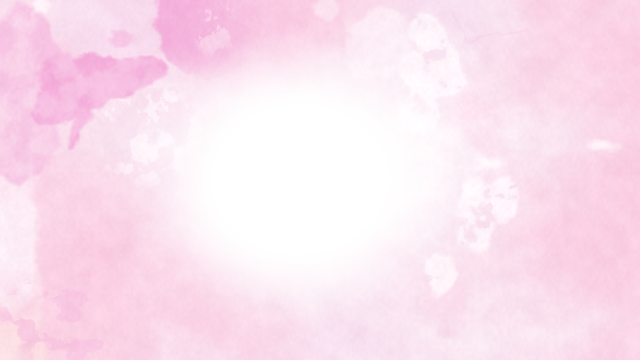
A WebGL 1 fragment shader for this background:

```glsl
precision highp float;

uniform vec2 u_resolution;

const vec3 PAPER = vec3(1.0, 0.975, 0.99);
const vec3 MIST = vec3(0.98, 0.92, 0.96);
const vec3 BLUSH = vec3(0.982, 0.872, 0.928);
const vec3 ROSE = vec3(0.982, 0.80, 0.885);
const vec3 LILAC = vec3(0.968, 0.87, 0.942);
const vec3 ORCHID = vec3(0.967, 0.745, 0.882);
const vec3 MAGENTA = vec3(0.957, 0.675, 0.855);
const vec3 PEACH = vec3(0.99, 0.875, 0.88);

float hash(vec2 p) {
  return fract(sin(dot(p, vec2(127.1, 311.7))) * 43758.55);
}

float noise(vec2 p) {
  vec2 i = floor(p);
  vec2 f = fract(p);
  f = f * f * (3.0 - 2.0 * f);
  return mix(mix(hash(i), hash(i + vec2(1.0, 0.0)), f.x),
             mix(hash(i + vec2(0.0, 1.0)), hash(i + 1.0), f.x), f.y);
}

float fbm(vec2 p) {
  float sum = 0.0;
  float amp = 0.5;
  for (int i = 0; i < 5; i++) {
    sum += amp * noise(p);
    p = mat2(1.6, 1.2, -1.2, 1.6) * p + 7.3;
    amp *= 0.5;
  }
  return sum;
}

float ellipse(vec2 p, vec2 center, vec2 radius) {
  return (length((p - center) / radius) - 1.0) * min(radius.x, radius.y);
}

// Capsule whose radius tapers from a to b
float brush(vec2 p, vec2 a, vec2 b, float ra, float rb) {
  vec2 ab = b - a;
  float t = clamp(dot(p - a, ab) / dot(ab, ab), 0.0, 1.0);
  return length(p - a - ab * t) - mix(ra, rb, t);
}

float fill(float d, float soft) {
  return 1.0 - smoothstep(-soft, soft, d);
}

vec3 stain(vec3 col, float d, vec3 pigment, float amount) {
  return mix(col, pigment, amount * fill(d, 0.008));
}

vec3 tint(vec3 col, vec2 p, vec2 center, vec2 radius, vec3 pigment, float amount) {
  vec2 q = (p - center) / radius;
  return mix(col, pigment, amount * exp(-dot(q, q)));
}

void main() {
  vec2 p = gl_FragCoord.xy / u_resolution * vec2(16.0 / 9.0, 1.0);
  vec2 wobble = vec2(fbm(p * 9.0), fbm(p * 9.0 + 40.0)) - 0.48;
  vec2 ragged = vec2(fbm(p * 24.0 + 5.0), fbm(p * 24.0 + 60.0)) - 0.48;
  vec2 w = p + 0.08 * wobble + 0.03 * ragged;
  float cloud = fbm(p * vec2(4.0, 6.0) + 11.0);
  float mottle = fbm(p * 17.0 + 3.0);
  float chip = fbm(p * 26.0 + 33.0);

  // Broad wet washes
  vec3 col = BLUSH;
  col = tint(col, w, vec2(1.80, 0.50), vec2(0.24, 0.75), ROSE, 0.95);
  col = tint(col, w, vec2(1.50, 0.28), vec2(0.24, 0.14), ROSE, 0.6);
  col = tint(col, w, vec2(0.78, 1.0), vec2(0.26, 0.20), ROSE, 0.85);
  col = tint(col, w, vec2(0.50, 0.06), vec2(0.30, 0.24), ROSE, 0.6);
  col = tint(col, w, vec2(0.98, 0.05), vec2(0.18, 0.18), LILAC, 0.8);
  col = tint(col, w, vec2(1.27, 0.97), vec2(0.15, 0.13), LILAC, 0.9);
  col = tint(col, w, vec2(1.30, 0.08), vec2(0.24, 0.15), MIST, 0.9);
  col = tint(col, w, vec2(1.62, 0.09), vec2(0.16, 0.06), MIST, 0.6);
  col = tint(col, w, vec2(1.46, 0.62), vec2(0.26, 0.07), MIST, 0.9);
  col = tint(col, w, vec2(1.18, 0.58), vec2(0.17, 0.25), PAPER, 0.9);
  col = tint(col, w, vec2(0.02, 0.03), vec2(0.20, 0.16), PEACH, 0.9);
  col = mix(col, MIST, 0.5 * smoothstep(0.48, 0.72, cloud));
  col = mix(col, ROSE, 0.4 * smoothstep(0.48, 0.27, cloud));

  // Upper right sheet and its dried outline
  float sheet = ellipse(w, vec2(1.70, 1.02), vec2(0.24, 0.20));
  col = mix(col, ROSE, 0.5 * fill(sheet, 0.02));
  float crease = min(brush(w, vec2(1.27, 0.96), vec2(1.31, 0.88), 0.0, 0.0),
                     brush(w, vec2(1.31, 0.88), vec2(1.47, 0.91), 0.0, 0.0));
  col -= vec3(0.015, 0.035, 0.02) * fill(crease - 0.002, 0.005);

  // Left column and pale margin
  float column = max(abs(w.x - 0.25) - 0.135, w.y - 0.58);
  float columnFade = 1.0 - smoothstep(0.24, 0.40, p.x);
  float depth = 1.0 - 0.6 * smoothstep(0.25, 0.55, p.y);
  col = mix(col, ROSE, 0.6 * depth * fill(column, 0.012) * columnFade);
  col = tint(col, w, vec2(0.28, 0.24), vec2(0.14, 0.14), ROSE, 0.8);
  float margin = ellipse(w, vec2(0.02, 0.36), vec2(0.095, 0.22));
  col = mix(col, PAPER, 0.5 * fill(margin, 0.014));
  col = tint(col, w, vec2(0.38, 0.63), vec2(0.13, 0.13), MIST, 0.7);
  float flakes = ellipse(w, vec2(0.42, 0.63), vec2(0.14, 0.13));
  col = mix(col, PAPER, 0.55 * smoothstep(0.49, 0.55, chip) * fill(flakes, 0.05));

  // Magenta pools in the upper left
  float strip = ellipse(w, vec2(0.05, 0.74), vec2(0.125, 0.23));
  vec3 stripColor = mix(ORCHID, BLUSH, 0.1 + 0.5 * smoothstep(0.4, 0.7, mottle));
  col = stain(col, strip, stripColor, 0.85);
  float gap = ellipse(w, vec2(0.30, 0.95), vec2(0.15, 0.125));
  col = stain(col, gap, mix(LILAC, BLUSH, 0.4), 0.9);
  float pool = brush(w, vec2(0.18, 0.745), vec2(0.41, 0.81), 0.095, 0.045);
  pool = max(pool, 0.105 - w.x);
  pool = min(pool, brush(w, vec2(0.23, 0.67), vec2(0.185, 0.59), 0.022, 0.01));
  vec3 poolColor = mix(MAGENTA, ORCHID, smoothstep(0.38, 0.62, mottle));
  col = stain(col, pool, poolColor, 0.95);
  float crown = ellipse(w, vec2(0.58, 0.95), vec2(0.155, 0.17));
  float crownFade = (1.0 - smoothstep(0.52, 0.76, p.x)) * smoothstep(0.74, 0.88, p.y);
  col = stain(col, crown, MAGENTA, 0.9 * crownFade);
  col = tint(col, w, vec2(0.62, 0.94), vec2(0.16, 0.14), ORCHID, 0.55);
  col = stain(col, ellipse(w, vec2(0.347, 0.91), vec2(0.026, 0.022)), ORCHID, 0.8);
  float nicks = max(ellipse(w, vec2(0.60, 0.94), vec2(0.055, 0.09)), 0.4 * (0.48 - chip));
  col = mix(col, BLUSH, 0.6 * fill(nicks, 0.012));

  // Broken splashes in the lower left
  float splash = ellipse(w, vec2(0.17, 0.12), vec2(0.18, 0.13));
  float flecks = smoothstep(0.49, 0.55, fbm(p * vec2(15.0, 23.0) + 25.0));
  col = mix(col, mix(ORCHID, ROSE, 0.4), 0.75 * flecks * fill(splash, 0.04));

  // Bare paper blooms, broken up by small chips
  float bloom = ellipse(w, vec2(1.21, 0.80), vec2(0.10, 0.07));
  bloom = min(bloom, ellipse(w, vec2(1.20, 0.90), vec2(0.045, 0.05)));
  bloom = min(bloom, ellipse(w, vec2(1.18, 0.70), vec2(0.05, 0.09)));
  bloom = min(bloom, ellipse(w, vec2(1.22, 0.245), vec2(0.045, 0.06)));
  bloom = min(bloom, ellipse(w, vec2(1.32, 0.41), vec2(0.05, 0.12)));
  bloom = min(bloom, ellipse(w, vec2(1.39, 0.45), vec2(0.045, 0.065)));
  bloom = min(bloom, ellipse(w, vec2(1.34, 0.56), vec2(0.04, 0.012)));
  bloom = min(bloom, ellipse(w, vec2(1.685, 0.595), vec2(0.038, 0.013)));
  bloom = min(bloom, ellipse(w, vec2(0.115, 0.97), vec2(0.016, 0.025)));
  col = mix(col, PAPER, 0.8 * fill(bloom, 0.008) * smoothstep(0.30, 0.42, chip));
  float veil = ellipse(w, vec2(1.05, 0.88), vec2(0.10, 0.11));
  veil = min(veil, ellipse(w, vec2(0.90, 0.98), vec2(0.035, 0.035)));
  col = mix(col, PAPER, 0.45 * fill(veil, 0.012));

  // Paper grain and pooling, then the central glow
  float grain = noise(p * vec2(150.0, 110.0)) - 0.5;
  col += vec3(0.4, 1.0, 0.7) * (0.022 * grain + 0.05 * (chip - 0.48) + 0.04 * (mottle - 0.48));
  float reach = length((p - vec2(0.83, 0.50)) / vec2(0.47, 0.40));
  col = mix(col, vec3(1.0), 1.0 - smoothstep(0.48, 1.08, reach));
  gl_FragColor = vec4(clamp(col, 0.0, 1.0), 1.0);
}
```
